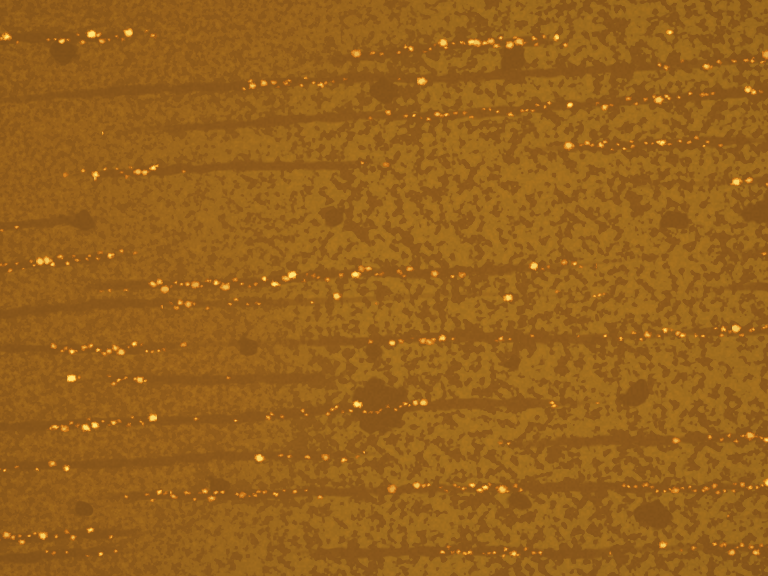
Reproduce this texture procedurally as a Shadertoy shader.

```glsl
#define STREAKS 16
#define SPECK_SCALE 105.0
#define GRAIN_CELL 0.021
#define STREAK_WIDTH 0.0085
#define PIT_CENTER vec2(0.66, 0.297)
#define MATRIX_LEFT vec3(0.605, 0.385, 0.11)
#define MATRIX_RIGHT vec3(0.625, 0.425, 0.12)
#define DARK_PHASE vec3(0.54, 0.34, 0.105)
#define SHEEN vec3(0.69, 0.46, 0.12)
#define GRAIN_RIM vec3(0.74, 0.40, 0.08)
#define GRAIN_GOLD vec3(0.95, 0.66, 0.18)
#define GRAIN_CORE vec3(1.0, 0.90, 0.48)

float hash(vec2 p) {
    vec3 q = fract(vec3(p.xyx) * 0.1031);
    q += dot(q, q.yzx + 33.33);
    return fract((q.x + q.y) * q.z);
}

float noise(vec2 p) {
    vec2 i = floor(p), f = fract(p);
    f = f * f * (3.0 - 2.0 * f);
    return mix(mix(hash(i), hash(i + vec2(1, 0)), f.x),
               mix(hash(i + vec2(0, 1)), hash(i + vec2(1, 1)), f.x), f.y);
}

// Two rotated octaves hide the lattice
float fbm(vec2 p) {
    mat2 turn = mat2(0.8, 0.6, -0.6, 0.8);
    return 0.65 * noise(turn * p + 40.0) + 0.35 * noise(turn * turn * p * 2.1 + 90.0);
}

// Height of a streak's center line at x
float streakLine(float x, float id) {
    float y = (id + 0.5 + 0.7 * (hash(vec2(id, 3.0)) - 0.5)) / float(STREAKS);
    float slope = mix(0.015, 0.07, y) + 0.03 * (hash(vec2(id, 8.0)) - 0.5);
    return y + slope * (x - 0.667) + 0.014 * (noise(vec2(x * 5.0, id * 7.0)) - 0.5);
}

// Signed distance to the bright grain in this cell of a streak row
float grainDistance(vec2 p, float id, float row, float presence, out float glow) {
    float cell = floor(p.x / GRAIN_CELL + 0.5 * row);
    vec2 key = vec2(cell + 50.0, id * 5.0 + row * 131.0);
    float x = (cell - 0.5 * row + 0.3 + 0.4 * hash(key)) * GRAIN_CELL;
    float y = streakLine(x, id) + 0.016 * (hash(key + 17.0) - 0.5);
    float size = pow(hash(key + 29.0), 4.0);
    float chance = presence * smoothstep(0.2, 0.75, noise(vec2(x * 6.0, id * 11.0 + 5.0)));
    glow = 0.35 + 0.65 * hash(key + 61.0);
    if (hash(key + 43.0) > 0.95 * chance) return 1.0;
    return length((p - vec2(x, y)) * vec2(0.8, 1.0)) - mix(0.0018, 0.0072, size);
}

// Scattered dark pits plus one large pit
float pitDistance(vec2 p) {
    vec2 cell = floor(p * 4.0);
    vec2 center = (cell + 0.25 + 0.5 * vec2(hash(cell + 7.0), hash(cell + 19.0))) / 4.0;
    float radius = hash(cell + 31.0) > 0.45 ? mix(0.007, 0.021, hash(cell + 53.0)) : -1.0;
    float small = length((p - center) * vec2(0.8, 1.0)) - radius;
    float large = length((p - PIT_CENTER) * vec2(0.88, 1.0)) - 0.045;
    return min(small, large) + 0.028 * (fbm(p * 45.0) - 0.5);
}

void mainImage(out vec4 fragColor, in vec2 fragCoord) {
    vec2 p = fragCoord / iResolution.y;
    float px = 1.0 / iResolution.y;
    float across = fragCoord.x / iResolution.x;
    float ragged = fbm(p * vec2(45.0, 80.0));
    float rough = 0.0045 * (fbm(p * 230.0) - 0.5);

    // Streaks and the grains strung along them
    float band = 0.0, halo = 0.0, grain = 1.0, grainGlow = 0.0;
    for (int i = -1; i <= STREAKS; i++) {
        float id = float(i) + 5.0;
        float presence = smoothstep(0.25, 0.6, noise(vec2(p.x * 2.6, id * 13.0)));
        float away = abs(p.y - streakLine(p.x, float(i)));
        float width = STREAK_WIDTH * presence * (0.35 + 1.1 * ragged);
        band = max(band, presence * (1.0 - smoothstep(width - 0.003, width + 0.003, away)));
        halo = max(halo, presence * exp(-away * away * 3500.0));
        for (int row = 0; row < 2; row++) {
            float glow;
            float d = grainDistance(p, float(i), float(row), presence, glow) + rough;
            if (d < grain) { grain = d; grainGlow = glow; }
        }
    }

    // Speckled two-phase matrix, finer and fainter at the left
    float coarse = smoothstep(0.1, 0.65, across + 0.35 * (noise(p * 3.0) - 0.5));
    float speckField = mix(fbm(p * SPECK_SCALE * 1.5), fbm(p * SPECK_SCALE), coarse);
    float edge = 0.04 + px * 20.0;
    float cut = 0.43 + 0.10 * halo + 0.08 * (noise(p * 7.0) - 0.5);
    float specks = 1.0 - smoothstep(cut - edge, cut + edge, speckField);
    vec3 color = mix(MATRIX_LEFT, MATRIX_RIGHT, coarse);
    color = mix(color, SHEEN, 0.4 * smoothstep(0.58, 0.82, speckField));
    color = mix(color, DARK_PHASE, specks * mix(0.6, 0.95, coarse));

    // Dark bands and pits
    color = mix(color, DARK_PHASE, 0.92 * band);
    float pit = 1.0 - smoothstep(-0.002, 0.002 + px, pitDistance(p));
    color = mix(color, DARK_PHASE * 0.97, pit);

    // Fine surface tone and soft corner shading
    color *= 1.0 + 0.05 * (noise(p * 300.0) - 0.5);
    vec2 offset = fragCoord / iResolution.xy - vec2(0.55, 0.5);
    color *= 1.02 - 0.14 * dot(offset, offset);

    // Reflective grains: orange rim, gold body, pale core
    vec3 metal = mix(GRAIN_RIM, GRAIN_GOLD, grainGlow * smoothstep(0.001, -0.002, grain));
    metal = mix(metal, GRAIN_CORE, grainGlow * smoothstep(-0.001, -0.004, grain));
    color = mix(color, metal, 1.0 - smoothstep(-px, px, grain - 0.0005));
    fragColor = vec4(color, 1.0);
}
```
